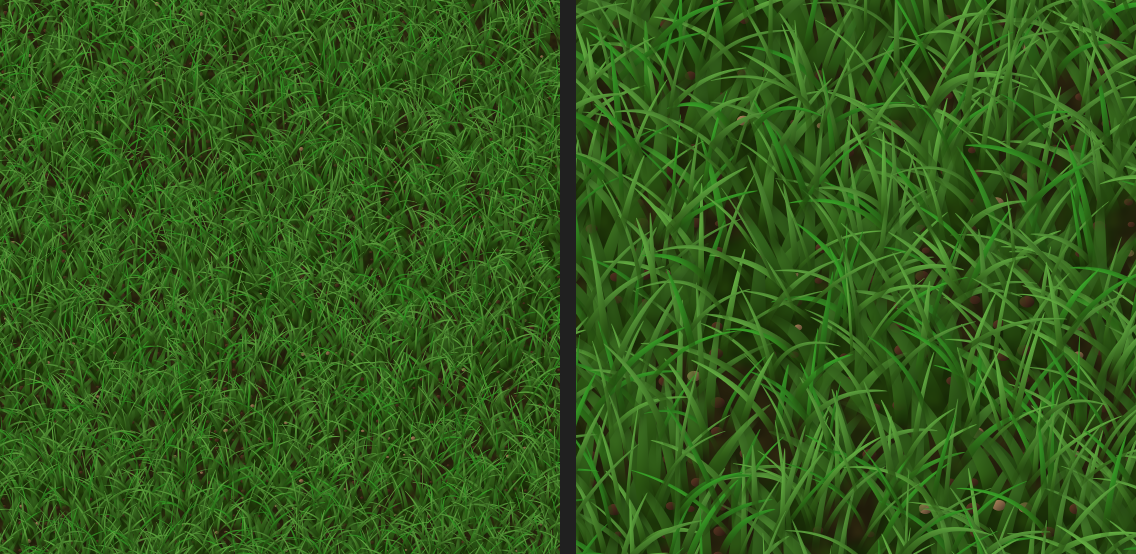
Left: the whole. Right: its middle third, enlarged.
Reproduce this texture procedurally as a Shadertoy shader.

```glsl
// Dense meadow grass seen from above: dark soil with brown crumbs, covered by
// many layers of arched, tapering blades. Each layer is a jittered grid with
// one blade per cell; low layers are broad and dark, high ones thin and bright.

const float LAYERS = 60.0;
const float CELL = 0.085;   // also the longest reach of a blade

vec4 hash4(vec3 p) {
    vec4 q = fract(p.xyzx * vec4(0.1031, 0.1030, 0.0973, 0.1099));
    q += dot(q, q.wzxy + 33.33);
    return fract((q.xxyz + q.yzzw) * q.zywx);
}

float noise(vec2 p) {
    vec2 i = floor(p), f = fract(p);
    f = f * f * (3.0 - 2.0 * f);
    float low = mix(hash4(vec3(i, 7.0)).x, hash4(vec3(i + vec2(1, 0), 7.0)).x, f.x);
    float high = mix(hash4(vec3(i + vec2(0, 1), 7.0)).x, hash4(vec3(i + 1.0, 7.0)).x, f.x);
    return mix(low, high, f.y);
}

// Dark humus, reddish crumbs and a few pale pebbles
vec3 soil(vec2 p, float pixel) {
    vec3 color = mix(vec3(0.11, 0.20, 0.03), vec3(0.15, 0.13, 0.05),
                     smoothstep(0.4, 0.7, noise(p * 28.0)));
    color *= 0.8 + 0.4 * noise(p * 150.0);
    vec2 grid = p * 65.0;
    vec4 rnd = hash4(vec3(floor(grid), 91.0));
    vec2 q = (fract(grid) - 0.35 - 0.3 * rnd.xy) / 65.0;
    float size = 0.002 + 0.0025 * rnd.z;
    float crumb = clamp((size - length(q * vec2(1.0, 1.3))) / pixel + 0.5, 0.0, 1.0);
    vec3 tint = rnd.w > 0.95 ? vec3(0.62, 0.48, 0.33) : vec3(0.31, 0.19, 0.12);
    tint *= 0.85 + 60.0 * (q.y - q.x);
    return mix(color, tint, crumb * step(0.45, rnd.w));
}

// Paints one blade over the color; q is measured from its root
vec3 paintBlade(vec3 color, vec2 q, vec4 shape, vec4 look, float level, float pixel) {
    float upper = smoothstep(0.26, 0.5, level);
    float lean = (shape.z - 0.5) * mix(1.5, 2.4, upper);
    float len = CELL * mix(0.55, 0.98, shape.w);
    vec2 along = vec2(sin(lean), cos(lean));
    float u = dot(q, along) / len;
    if (u < 0.0 || u > 1.0) return color;

    // Parabolic arch: rises steeply, then bends over towards the tip
    float bow = tan(lean * mix(0.3, 0.75, look.x));
    float side = dot(q, vec2(along.y, -along.x)) + bow * u * (1.0 - u) * len;
    side /= sqrt(1.0 + pow(bow * (1.0 - 2.0 * u), 2.0));
    float width = mix(mix(0.0040, 0.0065, look.y), mix(0.0011, 0.0026, look.y), upper);
    width *= sqrt(1.0 - u);
    float root = smoothstep(0.0, 0.35, u);

    // Soft shade cast on whatever lies below
    float shade = 1.0 - smoothstep(0.0, width + 0.004, abs(side - 0.0015));
    color *= 1.0 - 0.11 * shade * root * (1.0 - u);

    // Dull olive undergrowth, fresh tips, some thin vivid shoots
    vec3 tip = mix(vec3(0.205, 0.385, 0.115), vec3(0.34, 0.595, 0.225), upper);
    if (look.z > 0.72) tip = mix(tip, vec3(0.15, 0.55, 0.11), 0.75 * upper);
    vec3 green = mix(vec3(0.135, 0.28, 0.045), tip, smoothstep(0.0, 0.75, u));
    green *= mix(0.9, 1.1, look.w) * (1.0 - 0.08 * clamp(side / width, -1.0, 1.0));

    float cover = clamp((width - abs(side)) / pixel + 0.5, 0.0, 1.0);
    cover *= clamp((1.0 - u) * len / pixel, 0.0, 1.0);
    // Undergrowth melts away softly towards its tip
    cover *= mix(smoothstep(1.0, 0.6, u), 1.0, upper);
    return mix(color, green, cover * root);
}

void mainImage(out vec4 fragColor, in vec2 fragCoord) {
    float pixel = 1.0 / iResolution.y;
    vec2 p = fragCoord * pixel;
    vec3 color = soil(p, pixel);

    for (float layer = 0.0; layer < LAYERS; layer++) {
        vec2 grid = p / CELL + 20.0 + 9.0 * hash4(vec3(layer, 3.0, 5.0)).xy;
        vec2 home = floor(grid);
        // Far row first, so that nearer blades overlap it
        for (float row = 0.0; row >= -1.0; row--) {
            for (float column = -1.0; column <= 1.0; column++) {
                vec2 cell = home + vec2(column, row);
                vec4 shape = hash4(vec3(cell, layer + 11.0));
                vec4 look = hash4(vec3(cell.yx, layer + 131.0));
                vec2 q = (grid - cell - shape.xy) * CELL;
                // Thin the growth in scattered patches to bare the soil
                float density = 0.6 + 0.8 * noise((p - q) * 14.0);
                if (fract(look.x * 17.0 + look.w * 5.0) > density) continue;
                color = paintBlade(color, q, shape, look, layer / LAYERS, pixel);
            }
        }
    }
    fragColor = vec4(color, 1.0);
}
```
